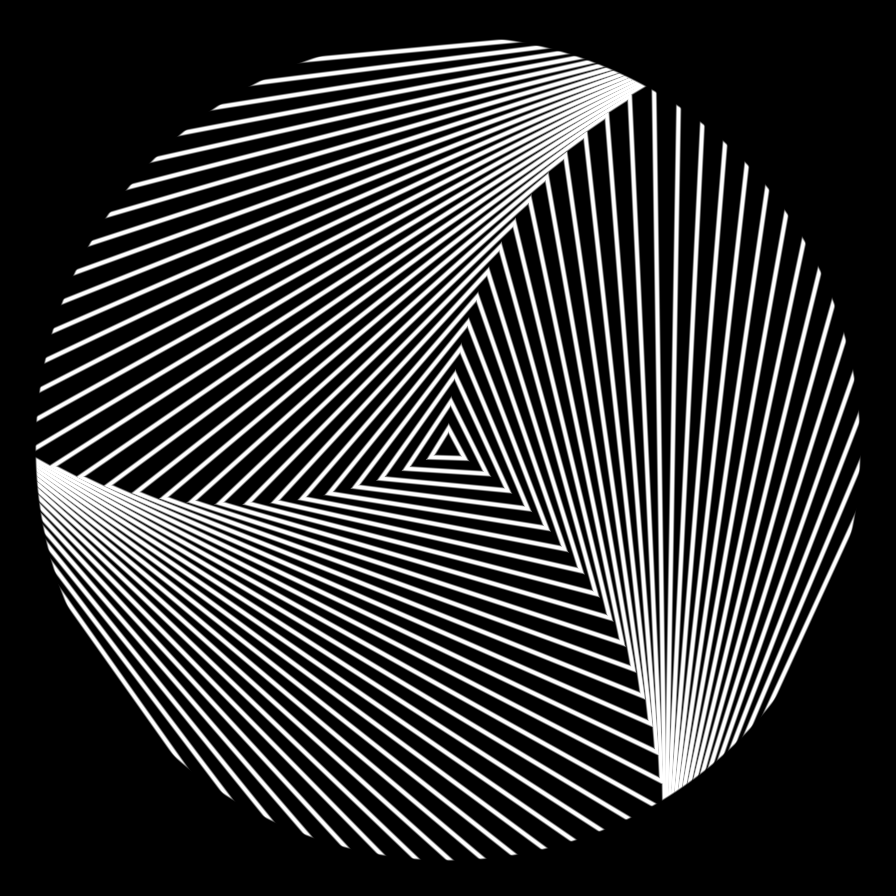
This background is drawn by a WebGL 1 fragment shader. Its source:

```glsl
precision highp float;
// Nested white triangle outlines, each turned a little further, clipped to a disc on black.

uniform vec2 u_resolution;

#define TRIANGLES 30
#define SPACING 0.015      // growth of the inradius per triangle
#define INSET 0.0041       // shift of all outlines towards the centre
#define TWIST 0.0318       // clockwise turn per triangle, in radians
#define HALF_WIDTH 0.0025  // half the line thickness
#define SOFTNESS 0.0014    // half the width of the edge blur
#define DISC_RADIUS 0.46

const vec3 BACKGROUND = vec3(0.0);
const vec3 LINE_COLOR = vec3(1.0);

// 1 inside the shape, 0 outside, with a soft edge at distance zero.
float coverage(float dist) {
    float blur = max(SOFTNESS, 0.5 / min(u_resolution.x, u_resolution.y));
    return 1.0 - smoothstep(-blur, blur, dist);
}

// Inradius of the upright triangle that passes through p.
float triangleRadius(vec2 p) {
    return max(-p.y, 0.8660254 * abs(p.x) + 0.5 * p.y);
}

// Turns p counterclockwise, so that the shape turns clockwise.
vec2 turn(vec2 p, float angle) {
    float c = cos(angle);
    float s = sin(angle);
    return vec2(c * p.x - s * p.y, s * p.x + c * p.y);
}

void main() {
    vec2 p = (gl_FragCoord.xy - 0.5 * u_resolution) / min(u_resolution.x, u_resolution.y);

    // Nearest outline among all the turned triangles
    float lineDist = 1.0;
    for (int i = 1; i <= TRIANGLES; i++) {
        float n = float(i);
        float inradius = n * SPACING - INSET;
        float dist = abs(triangleRadius(turn(p, n * TWIST)) - inradius);
        lineDist = min(lineDist, dist - HALF_WIDTH);
    }

    // Clip to the disc
    float ink = coverage(lineDist) * coverage(length(p) - DISC_RADIUS);
    gl_FragColor = vec4(mix(BACKGROUND, LINE_COLOR, ink), 1.0);
}
```
